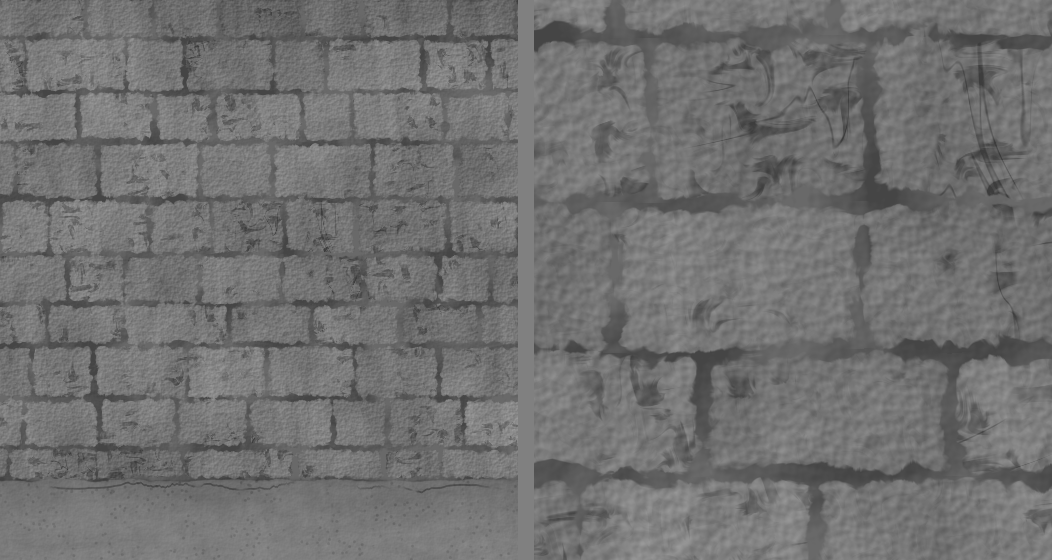
Left: the whole. Right: its middle third, enlarged.
Give the GLSL for this texture, as a Shadertoy shader.

```glsl
// Weathered grey stone block wall in ten uneven courses above a cracked plaster base.

const float WALL_WIDTH = 0.925;

// Each course, top to bottom: top height, number of blocks, phase of the joints.
const vec3 COURSES[11] = vec3[11](
    vec3(1.006, 7.0, 0.04), vec3(0.932, 7.0, 0.52), vec3(0.836, 7.0, 0.90),
    vec3(0.746, 6.0, 0.22), vec3(0.645, 7.0, 0.86), vec3(0.546, 7.0, 0.75),
    vec3(0.458, 6.0, 0.62), vec3(0.384, 6.0, 0.25), vec3(0.289, 7.0, 0.37),
    vec3(0.200, 6.0, 0.28), vec3(0.143, 6.0, 0.0));

vec2 hash2(vec2 p) {
    vec3 q = fract(p.xyx * vec3(0.1031, 0.1030, 0.0973));
    q += dot(q, q.yzx + 33.33);
    return fract((q.xx + q.yz) * q.zy);
}

// Cellular noise: distance to the nearest scattered point.
float cellular(vec2 p) {
    vec2 cell = floor(p), f = fract(p);
    float nearest = 2.0;
    for (int y = -1; y <= 1; y++)
        for (int x = -1; x <= 1; x++) {
            vec2 o = vec2(x, y);
            vec2 r = o + hash2(cell + o + 50.0) - f;
            nearest = min(nearest, dot(r, r));
        }
    return sqrt(nearest);
}

// Warped sine octaves, roughly -0.8 to 0.8.
float layeredSines(vec2 p) {
    float sum = 0.0, amp = 0.5;
    for (int i = 0; i < 5; i++) {
        p = mat2(0.8, 0.6, -0.6, 0.8) * p * 1.6 + 1.7;
        p += 0.8 * sin(p.yx * 1.1 + float(i));
        sum += amp * sin(p.x) * cos(p.y);
        amp *= 0.65;
    }
    return sum;
}

float stoneHeight(vec2 p) {
    return 0.6 * cellular(p * vec2(95.0, 125.0)) + 0.4 * cellular(p * 210.0 + 7.0);
}

// Horizontal position of joint k in a course.
float jointX(float k, float row, vec3 course) {
    float jitter = 0.4 * (hash2(vec2(mod(k, course.y), row * 7.0 + 3.0)).x - 0.5);
    return (k + course.z + jitter) / course.y * WALL_WIDTH;
}

float stoneWall(vec2 p, float px, float grain) {
    // Find the course and the block around this point.
    vec2 w = p + 0.003 * vec2(layeredSines(p * 14.0), layeredSines(p * 11.0 + 5.0));
    int row = 0;
    for (int i = 1; i < 10; i++) if (w.y < COURSES[i].x) row = i;
    vec3 course = COURSES[row];
    float id = float(row);
    float k = floor(w.x / WALL_WIDTH * course.y - course.z);
    if (w.x < jointX(k, id, course)) k -= 1.0;
    else if (w.x > jointX(k + 1.0, id, course)) k += 1.0;
    vec2 lo = vec2(jointX(k, id, course), COURSES[row + 1].x);
    vec2 hi = vec2(jointX(k + 1.0, id, course), course.x);

    // Rounded block with a chipped outline.
    float gap = 0.0042 + 0.003 * layeredSines(p * 9.0 + 2.0);
    vec2 b = abs(w - 0.5 * (lo + hi)) - 0.5 * (hi - lo) + gap + 0.007;
    float d = length(max(b, 0.0)) + min(max(b.x, b.y), 0.0) - 0.007;
    d += 0.005 * layeredSines(p * 50.0) + 0.007 * (cellular(p * 75.0) - 0.45);

    // Mortar: dark and uneven, with a few upright joints nearly filled in.
    float nearestJoint = k + step(0.5 * (lo.x + hi.x), w.x);
    float filled = hash2(vec2(mod(nearestJoint, course.y), id + 40.0)).y;
    float mortar = 0.335 + 0.13 * layeredSines(p * 13.0 + 8.0) + 0.3 * grain;
    mortar += 0.06 * pow(filled, 4.0) * smoothstep(-0.012, 0.004, b.x - b.y);
    mortar = clamp(mortar, 0.27, 0.41);

    // Stone: tone per block, lit relief and soft weathering.
    vec2 tone = hash2(vec2(mod(k, course.y), id + 90.0));
    float stone = 0.475 + 0.055 * (tone.x - 0.5) + grain;
    stone += 0.05 * layeredSines(p * vec2(26.0, 9.0)) + 0.045 * layeredSines(p * 3.5 + 3.0);
    stone -= 0.035 * smoothstep(0.9, 0.98, p.y);
    // Pitted stains and short cracks gathered in patches.
    float patches = smoothstep(0.0, 0.4, layeredSines(p * 10.0 + tone * 9.0));
    float spots = layeredSines(p * vec2(62.0, 75.0) + 4.0);
    stone -= 0.12 * patches * smoothstep(0.1, 0.45, spots);
    stone -= 0.025 * smoothstep(0.25, 0.5, layeredSines(p * 85.0 + 9.0));
    float crack = abs(layeredSines(p * 11.0 + tone * 20.0));
    stone -= 0.10 * patches * step(0.75, tone.y) * (1.0 - smoothstep(0.0, 0.03, crack));
    stone -= 0.03 * smoothstep(-0.005, 0.0, d);
    return mix(mortar, stone, smoothstep(px, -px, d));
}

float plaster(vec2 p, float grain) {
    float tone = 0.490 - 0.055 * smoothstep(0.05, 0.145, p.y) + 0.3 * grain;
    tone += 0.03 * layeredSines(p * vec2(9.0, 16.0)) + 0.02 * layeredSines(p * 70.0);
    // Sparse pits and a broken, wandering crack.
    float pits = 1.0 - smoothstep(0.08, 0.25, cellular(p * 65.0));
    tone -= 0.06 * pits * smoothstep(-0.2, 0.3, layeredSines(p * 22.0));
    float crackY = 0.131 + 0.010 * layeredSines(vec2(p.x * 19.0, 3.0));
    float broken = smoothstep(-0.15, 0.15, layeredSines(vec2(p.x * 5.0, 1.0)));
    return tone - 0.13 * broken * (1.0 - smoothstep(0.0005, 0.0028, abs(p.y - crackY)));
}

void mainImage(out vec4 fragColor, in vec2 fragCoord) {
    vec2 p = fragCoord / iResolution.xy * vec2(WALL_WIDTH, 1.0);
    float px = max(1.0 / iResolution.y, 0.0012);
    float grain = 0.15 * (stoneHeight(p) - stoneHeight(p + vec2(-0.002, 0.002)));

    // Ragged plaster lip with a dark seam along it.
    float lip = 0.142 + 0.006 * layeredSines(vec2(p.x * 15.0, 6.0));
    float grey = mix(stoneWall(p, px, grain), plaster(p, grain), smoothstep(px, -px, p.y - lip));
    grey -= 0.08 * exp(-abs(p.y - lip) / 0.0025) * (0.7 + layeredSines(p * 24.0));
    fragColor = vec4(vec3(clamp(grey, 0.24, 0.6)), 1.0);
}
```
